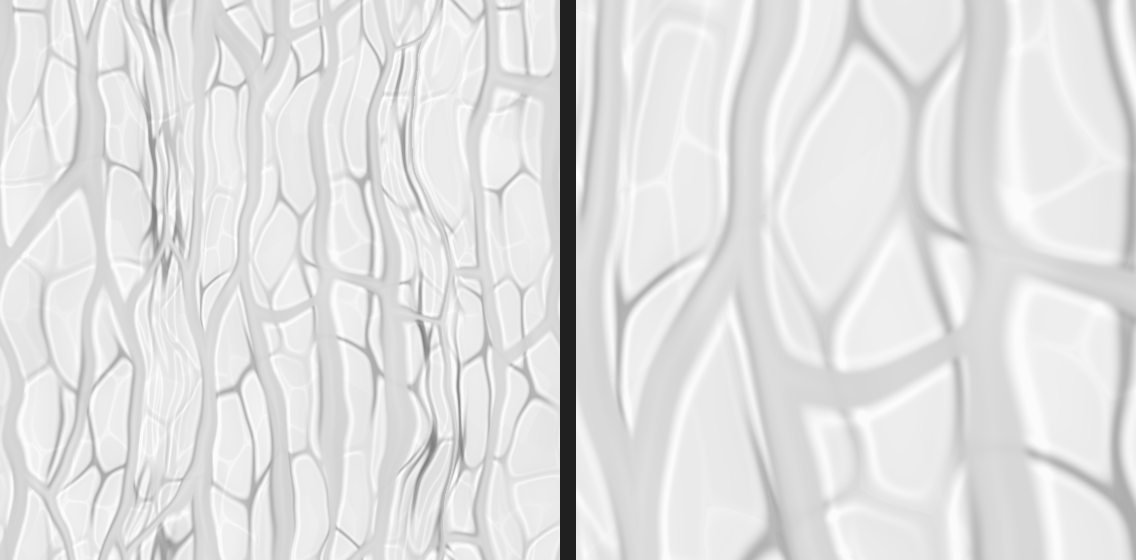
Left, the full canvas; right, a detail of the centre.
Write a three.js fragment shader that draws this texture map.

```glsl
// Pale tree bark relief: upright plates, soft grey furrows, fine dark cracks and white rims.
varying vec2 vUv;

#define PLATES vec2(9.0, 2.0)
#define CHIPS vec2(14.0, 6.0)
#define FACETS vec2(20.0, 9.0)
#define STRANDS vec2(38.0, 5.0)
#define FURROW_WIDTH 0.021
#define FURROW_TONE 0.815
#define PLATE_TONE 0.958
#define CRACK_DEPTH 0.20
#define STRAND_DEPTH 0.30
#define RIM_LIGHT 0.055
#define ROUNDING 240.0
#define LIGHT_DIR vec2(0.85, -0.53)

float hash(vec2 p) {
  return fract(sin(dot(p, vec2(127.1, 311.7))) * 43758.5453);
}

// Value noise that wraps over the unit square
float noise(vec2 uv, vec2 count, float seed) {
  vec2 p = uv * count;
  vec2 i = floor(p);
  vec2 f = fract(p);
  f = f * f * (3.0 - 2.0 * f);
  vec2 lo = mod(i, count) + seed;
  vec2 hi = mod(i + 1.0, count) + seed;
  return mix(mix(hash(lo), hash(vec2(hi.x, lo.y)), f.x),
             mix(hash(vec2(lo.x, hi.y)), hash(hi), f.x), f.y);
}

vec2 cellPoint(vec2 cell, vec2 count, float seed) {
  vec2 id = mod(cell, count) + seed;
  return cell + 0.1 + 0.8 * vec2(hash(id), hash(id + 41.3));
}

// Rounded Voronoi cells: x = edge distance on the canvas, y = edge facing, z = cell value
vec3 cells(vec2 uv, vec2 count, float seed) {
  vec2 p = uv * count;
  vec2 base = floor(p);
  vec2 home = base;
  vec2 center = vec2(0.0);
  float nearest = 100.0;
  for (int y = -1; y <= 1; y++) {
    for (int x = -1; x <= 1; x++) {
      vec2 cell = base + vec2(float(x), float(y));
      vec2 r = cellPoint(cell, count, seed) - p;
      if (dot(r, r) < nearest) {
        nearest = dot(r, r);
        center = r;
        home = cell;
      }
    }
  }
  float total = 0.0;
  float facing = 0.0;
  for (int y = -2; y <= 2; y++) {
    for (int x = -2; x <= 2; x++) {
      vec2 r = cellPoint(home + vec2(float(x), float(y)), count, seed) - p;
      vec2 across = r - center;
      if (dot(across, across) > 0.0001) {
        vec2 normal = across * count;
        float d = dot(0.5 * (r + center), across) / length(normal);
        float weight = exp(-ROUNDING * d);
        total += weight;
        facing += weight * dot(normalize(normal), LIGHT_DIR);
      }
    }
  }
  return vec3(-log(total) / ROUNDING, facing / total, hash(mod(home, count) + seed + 7.7));
}

// Soft stroke around a given distance
float stroke(float d, float width) {
  return exp(-d * d / (width * width));
}

void main() {
  // Bend the grain
  vec2 uv = vUv;
  uv.x += 0.075 * (noise(vUv, vec2(4.0, 4.0), 3.0) - 0.5);
  uv.x += 0.030 * (noise(vUv, vec2(9.0, 9.0), 11.0) - 0.5);
  uv.x += 0.009 * (noise(vUv, vec2(24.0, 20.0), 19.0) - 0.5);
  uv.y += 0.070 * (noise(vUv, vec2(10.0, 5.0), 23.0) - 0.5);

  vec3 plate = cells(uv, PLATES, 5.0);
  vec3 chip = cells(uv, CHIPS, 31.0);
  vec3 facet = cells(uv + 0.012 * noise(vUv, vec2(18.0, 12.0), 37.0), FACETS, 53.0);
  vec3 strand = cells(uv, STRANDS, 71.0);
  float patches = noise(uv, vec2(11.0, 7.0), 83.0);

  // Two upright zones of fine strands
  float zoneDist = abs(fract(uv.x * 2.0) - 0.52) * 0.5;
  float zone = 1.0 - smoothstep(0.035, 0.055, zoneDist);

  // Plate faces with gentle facets
  float tone = PLATE_TONE - 0.025 * chip.z - 0.02 * facet.z;
  tone -= 0.02 * noise(uv, vec2(30.0, 8.0), 97.0);
  tone += 0.035 * stroke(facet.x, 0.0028) * smoothstep(0.3, 0.7, patches);

  // Chips: grey hollow, dark crack and lit rim
  float crack = smoothstep(0.25, 0.7, noise(uv, vec2(13.0, 9.0), 101.0)) * (1.0 - 0.7 * zone);
  tone -= 0.055 * exp(-max(chip.x, 0.0) / 0.011) * (0.4 + 0.6 * patches);
  tone -= CRACK_DEPTH * crack * stroke(max(chip.x, 0.0), 0.0032);
  tone += RIM_LIGHT * (0.65 - 0.5 * chip.y) * stroke(chip.x - 0.0075, 0.0028);

  // Strands: long thin crevices
  float cleft = smoothstep(0.3, 0.75, noise(uv, vec2(30.0, 7.0), 113.0));
  tone -= zone * (0.02 + STRAND_DEPTH * cleft * stroke(max(strand.x, 0.0), 0.0026));
  tone += zone * RIM_LIGHT * stroke(strand.x - 0.0060, 0.0022);

  // Furrows between plates, with one shaded wall and one lit wall
  float width = FURROW_WIDTH * mix(0.25, 1.0, noise(uv, vec2(7.0, 4.0), 127.0)) * (1.0 - 0.6 * zone);
  float wall = plate.x - width;
  float furrow = 1.0 - smoothstep(-0.003, 0.003, wall);
  float floorTone = FURROW_TONE + 0.05 * noise(uv, vec2(44.0, 6.0), 131.0);
  floorTone += 0.035 * stroke(plate.x, 0.004) * patches;
  tone = mix(tone, floorTone, furrow * 0.94);
  float shade = smoothstep(-0.2, 0.9, plate.y) * smoothstep(0.25, 0.75, patches);
  tone -= 0.13 * shade * stroke(wall + 0.002, 0.0038);
  tone += RIM_LIGHT * (0.75 - 0.4 * plate.y) * stroke(wall - 0.006, 0.0032);

  gl_FragColor = vec4(vec3(clamp(tone, 0.5, 0.985)), 1.0);
}
```
